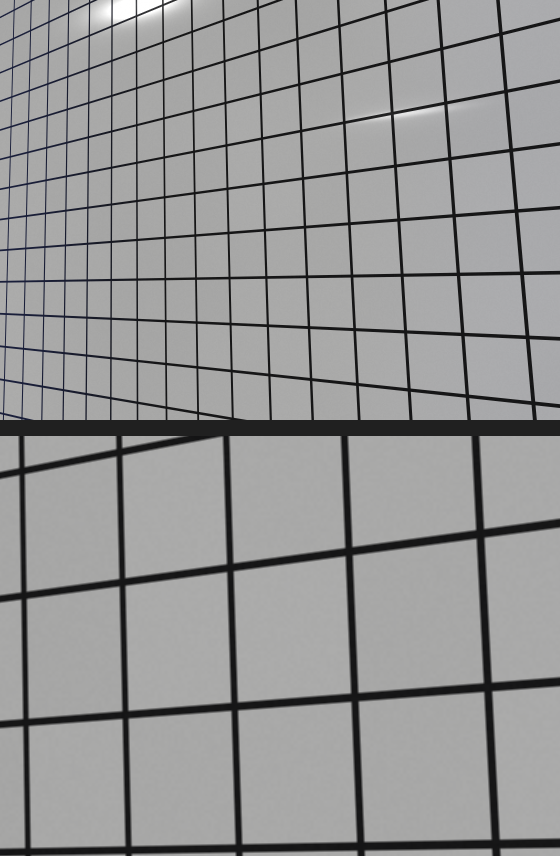
Top, the full canvas; bottom, a detail of the centre.
Write a Shadertoy shader that draws this pattern.

```glsl
// Glossy grey square tiles with dark grout, seen at an angle under lamp reflections
#define GROUT_WIDTH 0.056
#define EDGE_SOFTNESS 0.0021
#define TILE_COLOR vec3(0.660, 0.660, 0.657)
#define GROUT_COLOR vec3(0.085, 0.085, 0.088)
#define FAR_GROUT_COLOR vec3(0.10, 0.12, 0.23)
#define TILE_VARIATION 0.014
#define TILE_TILT 0.005
#define GRAIN 0.012

float hash(vec2 p) {
    vec3 q = fract(vec3(p.xyx) * 0.1031);
    q += dot(q, q.yzx + 33.33);
    return fract((q.x + q.y) * q.z);
}

float noise(vec2 p) {
    vec2 cell = floor(p), f = fract(p);
    f = f * f * (3.0 - 2.0 * f);
    return mix(mix(hash(cell), hash(cell + vec2(1, 0)), f.x),
               mix(hash(cell + vec2(0, 1)), hash(cell + vec2(1, 1)), f.x), f.y);
}

// Wall to canvas: one tile across, one tile up, and the tile corner at the origin
const mat3 WALL_TO_CANVAS = mat3(
    0.04896, -0.01213, -0.0393,
    0.00254,  0.09426,  0.0085,
    0.26476,  0.33333,  1.0);

vec2 wallPosition(vec2 p) {
    vec3 h = inverse(WALL_TO_CANVAS) * vec3(p, 1.0);
    return h.xy / h.z;
}

// Box-filtered coverage of the line at every integer
float gridLine(float x, float blur) {
    float d = abs(fract(x - 0.5) - 0.5);
    float halfWidth = 0.5 * GROUT_WIDTH;
    float covered = clamp(d + 0.5 * blur, -halfWidth, halfWidth)
                  - clamp(d - 0.5 * blur, -halfWidth, halfWidth);
    return covered / blur;
}

// Slanted soft ellipse
float glow(vec2 p, vec2 size, float slope) {
    p.y -= slope * p.x;
    p /= size;
    return exp(-dot(p, p));
}

void mainImage(out vec4 fragColor, in vec2 fragCoord) {
    vec2 p = fragCoord / iResolution.y;
    vec2 wall = wallPosition(p);
    vec2 tile = floor(wall);

    // Grout, filtered over the larger of a pixel and the lens softness
    float pixel = 1.0 / iResolution.y;
    float spread = max(pixel, EDGE_SOFTNESS) / pixel;
    vec2 dx = dFdx(wall), dy = dFdy(wall);
    vec2 blur = spread * sqrt(dx * dx + dy * dy);
    float lineX = gridLine(wall.x, blur.x);
    float lineY = gridLine(wall.y, blur.y);
    float grout = 1.0 - (1.0 - lineX) * (1.0 - lineY);

    // Tile glaze with slow shading and small differences between tiles
    vec3 color = TILE_COLOR;
    color += TILE_VARIATION * (hash(tile + 71.0) - 0.5);
    color += 0.022 * (noise(p * 3.0 + 5.0) - 0.5);
    color += vec3(0.0, 0.002, 0.014) * smoothstep(0.75, 1.3, p.x);

    // Lamp reflections, slightly shifted by the tilt of each tile
    vec2 q = p;
    q.y += TILE_TILT * (hash(tile + 19.0) - 0.5);
    vec2 lamp = q - vec2(0.335, 0.988);
    vec2 streak = q - vec2(0.963, 0.728);
    float shine = 0.60 * glow(lamp, vec2(0.085, 0.027), 0.22)
                + 0.13 * glow(lamp, vec2(0.140, 0.050), 0.22)
                + 0.20 * glow(streak, vec2(0.115, 0.009), 0.14)
                + 0.04 * glow(streak, vec2(0.140, 0.032), 0.14);
    color += shine;

    // Grout turns bluish toward the far left
    vec3 groutColor = mix(FAR_GROUT_COLOR, GROUT_COLOR, smoothstep(0.0, 0.42, p.x));
    groutColor += 0.25 * shine;
    color = mix(min(color, 1.0), groutColor, grout);

    // Fine sensor grain
    color += GRAIN * (noise(p * 380.0) - 0.5);
    fragColor = vec4(clamp(color, 0.0, 1.0), 1.0);
}
```
